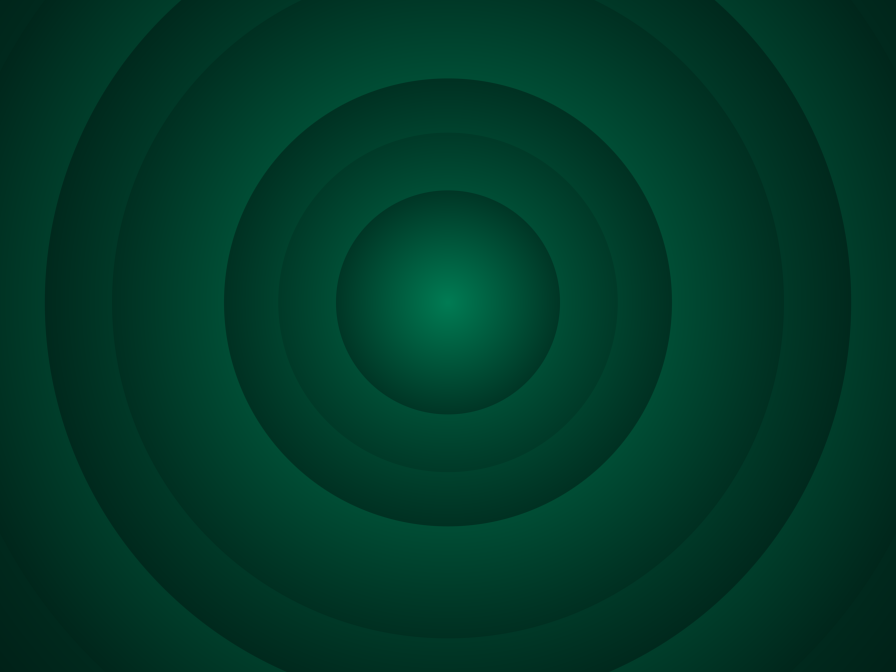
This background is drawn by a WebGL 2 fragment shader. Its source:

```glsl
#version 300 es
precision highp float;

uniform vec2 u_resolution;
out vec4 fragColor;

const int RING_COUNT = 7;

// Ring borders in canvas heights, and the glow at each ring's two borders
const float BORDER[8] = float[](0.0, 0.1667, 0.2526, 0.3333, 0.5, 0.6, 0.75, 0.88);
const float GLOW_INNER[7] = float[](0.485, 0.305, 0.260, 0.302, 0.222, 0.242, 0.162);
const float GLOW_OUTER[7] = float[](0.210, 0.225, 0.190, 0.185, 0.160, 0.150, 0.125);

// Linear falloff across one ring
float ringGlow(float radius, float inner, float outer, float glowInner, float glowOuter) {
    float t = clamp((radius - inner) / (outer - inner), 0.0, 1.0);
    return mix(glowInner, glowOuter, t);
}

// Antialiased coverage outside a circle
float outsideCircle(float radius, float border, float pixel) {
    return smoothstep(-0.75 * pixel, 0.75 * pixel, radius - border);
}

// Emerald shade for a glow level
vec3 emerald(float glow) {
    return vec3(0.0, glow, 0.66 * glow + 0.007);
}

void main() {
    float pixel = 1.0 / u_resolution.y;
    vec2 center = vec2(0.5 * u_resolution.x * pixel, 0.55);
    float radius = length(gl_FragCoord.xy * pixel - center);

    // Stack the rings from the core outward
    float glow = ringGlow(radius, BORDER[0], BORDER[1], GLOW_INNER[0], GLOW_OUTER[0]);
    for (int i = 1; i < RING_COUNT; i++) {
        float ring = ringGlow(radius, BORDER[i], BORDER[i + 1], GLOW_INNER[i], GLOW_OUTER[i]);
        glow = mix(glow, ring, outsideCircle(radius, BORDER[i], pixel));
    }

    fragColor = vec4(emerald(glow), 1.0);
}
```
